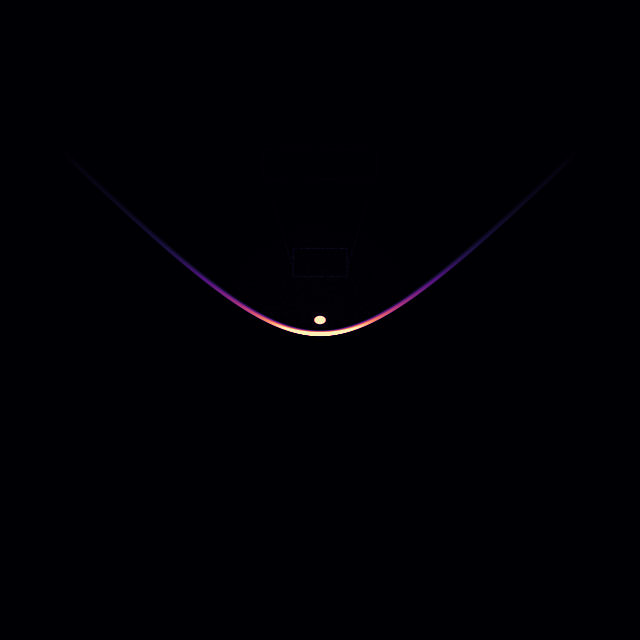
Give the GLSL for this background, as a three.js fragment shader.

```glsl
// Glowing hyperbolic arc with a bright focal dot and faint ghost frames on near-black.
varying vec2 vUv;

// Arc: drop from the vertex is sqrt(a^2 + (m x)^2) - a
const float ARC_VERTEX_Y = -0.022;
const float ARC_RADIUS = 0.1543;
const float ARC_SLOPE = 1.022;
const float ARC_GAIN = 1.87;
const float ARC_FALLOFF = 0.091;
const vec2 ARC_OUTER_EDGE = vec2(-0.0040, -0.0022);
const vec2 ARC_INNER_EDGE = vec2(-0.0005, 0.0068);
const vec2 ARC_END = vec2(0.370, 0.410);

// Focal dot
const vec2 DOT_HALF = vec2(0.0092, 0.0066);
const float DOT_SOFTNESS = 0.0010;

// Ghost frames and rays
const vec2 FRAME_CENTER = vec2(0.0, 0.090);
const vec2 FRAME_HALF = vec2(0.042, 0.022);
const vec2 UPPER_CENTER = vec2(0.0, 0.243);
const vec2 UPPER_HALF = vec2(0.089, 0.023);
const vec2 RAY_START = vec2(0.043, 0.083);
const vec2 RAY_END = vec2(0.086, 0.225);
const float GHOST_WIDTH = 0.0017;
const float FRAME_GAIN = 0.085;
const float RAY_GAIN = 0.045;
const float UPPER_GAIN = 0.010;
const float GRAIN_SCALE = 190.0;
const float HAZE_GAIN = 0.012;

// Heat palette, from cold to hot
const vec3 NIGHT = vec3(0.001, 0.000, 0.015);
const vec3 INDIGO = vec3(0.090, 0.060, 0.230);
const vec3 VIOLET = vec3(0.316, 0.072, 0.485);
const vec3 MAGENTA = vec3(0.716, 0.215, 0.475);
const vec3 ORANGE = vec3(0.986, 0.535, 0.382);
const vec3 CREAM = vec3(0.990, 0.945, 0.715);

vec3 heatColor(float heat) {
  vec3 color = mix(NIGHT, INDIGO, clamp(heat / 0.125, 0.0, 1.0));
  color = mix(color, VIOLET, clamp((heat - 0.125) / 0.125, 0.0, 1.0));
  color = mix(color, MAGENTA, clamp((heat - 0.25) / 0.25, 0.0, 1.0));
  color = mix(color, ORANGE, clamp((heat - 0.5) / 0.25, 0.0, 1.0));
  return mix(color, CREAM, clamp((heat - 0.75) / 0.25, 0.0, 1.0));
}

vec2 hashGradient(vec2 cell) {
  float angle = 6.2832 * fract(sin(dot(cell, vec2(127.1, 311.7))) * 43758.5);
  return vec2(cos(angle), sin(angle));
}

float gradientNoise(vec2 p) {
  vec2 i = floor(p);
  vec2 f = fract(p);
  vec2 u = f * f * f * (f * (f * 6.0 - 15.0) + 10.0);
  vec2 e = vec2(1.0, 0.0);
  float low = mix(dot(hashGradient(i), f), dot(hashGradient(i + e.xy), f - e.xy), u.x);
  float high = mix(dot(hashGradient(i + e.yx), f - e.yx),
                   dot(hashGradient(i + e.xx), f - e.xx), u.x);
  return mix(low, high, u.y);
}

float boxDistance(vec2 p, vec2 halfSize) {
  vec2 q = abs(p) - halfSize;
  return length(max(q, 0.0)) + min(max(q.x, q.y), 0.0);
}

float segmentDistance(vec2 p, vec2 a, vec2 b) {
  vec2 along = b - a;
  float t = clamp(dot(p - a, along) / dot(along, along), 0.0, 1.0);
  return length(p - a - along * t);
}

float ghostLine(float d) {
  return 1.0 - smoothstep(0.0, GHOST_WIDTH, abs(d));
}

// Signed distance to the arc, positive on its inner (upper) side
float arcDistance(vec2 p) {
  float root = length(vec2(ARC_RADIUS, ARC_SLOPE * p.x));
  float slope = ARC_SLOPE * ARC_SLOPE * p.x / root;
  return (p.y - ARC_VERTEX_Y - root + ARC_RADIUS) / sqrt(1.0 + slope * slope);
}

void main() {
  vec2 p = vUv - 0.5;
  vec2 mirrored = vec2(abs(p.x), p.y);

  // Arc with a crisp outer edge and a soft inner one
  float d = arcDistance(p);
  float profile = smoothstep(ARC_OUTER_EDGE.x, ARC_OUTER_EDGE.y, d)
                * (1.0 - smoothstep(ARC_INNER_EDGE.x, ARC_INNER_EDGE.y, d));
  float heat = ARC_GAIN * exp(-mirrored.x / ARC_FALLOFF) * profile;
  heat *= 1.0 - smoothstep(ARC_END.x, ARC_END.y, mirrored.x);

  // Grainy ghost frames, rays and haze inside the arc
  float grain = clamp(0.5 + gradientNoise(p * GRAIN_SCALE), 0.0, 1.0);
  float ghost = FRAME_GAIN * ghostLine(boxDistance(p - FRAME_CENTER, FRAME_HALF));
  float rayFade = 1.0 - smoothstep(RAY_START.y, RAY_END.y, p.y);
  ghost += RAY_GAIN * rayFade * ghostLine(segmentDistance(mirrored, RAY_START, RAY_END));
  ghost += UPPER_GAIN * ghostLine(boxDistance(p - UPPER_CENTER, UPPER_HALF));
  float haze = HAZE_GAIN * exp(-dot(p, p) / 0.012) * smoothstep(0.0, 0.02, d);
  heat += (ghost + haze) * grain;

  // Focal dot
  float dotDistance = (length(p / DOT_HALF) - 1.0) * DOT_HALF.y;
  heat += 1.0 - smoothstep(-DOT_SOFTNESS, DOT_SOFTNESS, dotDistance);

  gl_FragColor = vec4(heatColor(clamp(heat, 0.0, 1.0)), 1.0);
}
```
